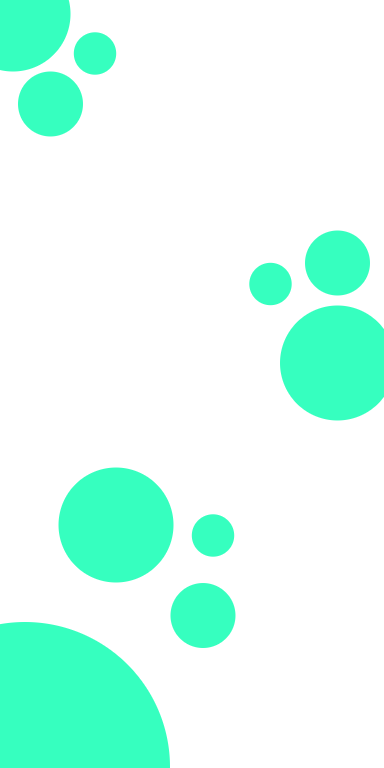
Reproduce this background procedurally as a WebGL 2 fragment shader.

```glsl
#version 300 es
precision highp float;
// Flat mint discs in three loose clusters on white, with a large disc in the lower left corner.

#define MINT vec3(0.21, 1.0, 0.75)
#define PAPER vec3(1.0)
#define BIG_RADIUS 0.1497
#define MID_RADIUS 0.0846
#define SMALL_RADIUS 0.0552
#define CORNER_RADIUS 0.3776
#define CORNER_CENTER vec2(0.0651, 0.0026)

uniform vec2 u_resolution;
out vec4 fragColor;

float discDistance(vec2 p, vec2 center, float radius) {
    return length(p - center) - radius;
}

// Three discs of fixed sizes, joined into one distance
float clusterDistance(vec2 p, vec2 big, vec2 mid, vec2 small) {
    float d = discDistance(p, big, BIG_RADIUS);
    d = min(d, discDistance(p, mid, MID_RADIUS));
    return min(d, discDistance(p, small, SMALL_RADIUS));
}

void main() {
    // Canvas width is one unit, height is two
    vec2 p = gl_FragCoord.xy / u_resolution.x;
    float pixel = 1.0 / u_resolution.x;

    // Corner disc, then the top, right and lower clusters
    float d = discDistance(p, CORNER_CENTER, CORNER_RADIUS);
    d = min(d, clusterDistance(p, vec2(0.0339, 1.9635), vec2(0.1315, 1.7292), vec2(0.2474, 1.8607)));
    d = min(d, clusterDistance(p, vec2(0.8789, 1.0547), vec2(0.8789, 1.3151), vec2(0.7044, 1.2604)));
    d = min(d, clusterDistance(p, vec2(0.3021, 0.6328), vec2(0.5286, 0.3971), vec2(0.5547, 0.6055)));

    // Edge blended over about one pixel
    float coverage = clamp(0.5 - d / pixel, 0.0, 1.0);
    fragColor = vec4(mix(PAPER, MINT, coverage), 1.0);
}
```
